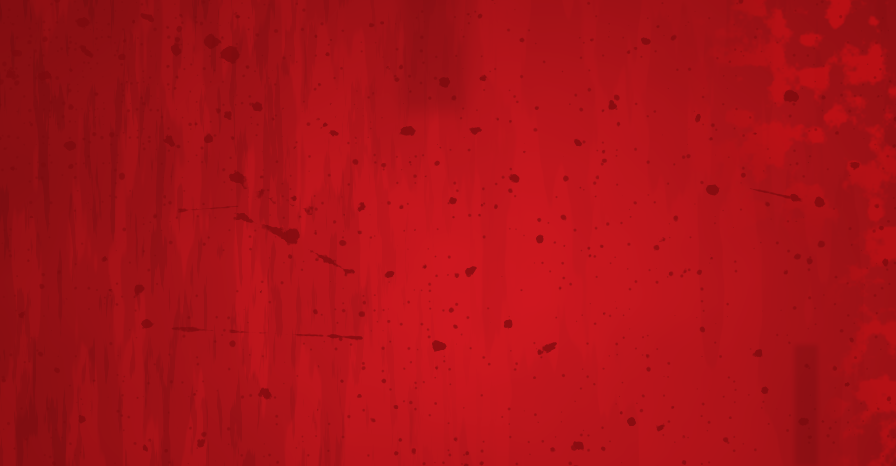
Write a WebGL 2 fragment shader that draws this texture.

```glsl
#version 300 es
precision highp float;

uniform vec2 u_resolution;
out vec4 outColor;

const vec3 BRIGHT_RED = vec3(0.80, 0.09, 0.12);
const vec3 DEEP_RED = vec3(0.55, 0.055, 0.07);
const vec3 CHIP_RED = vec3(0.48, 0.035, 0.05);
const vec3 RAW_RED = vec3(0.80, 0.06, 0.08);

// Larger chips: centre x, centre y, radius, in canvas heights
const vec3 CHIPS[15] = vec3[15](
    vec3(0.450, 0.910, 0.026), vec3(0.492, 0.882, 0.024), vec3(0.312, 0.962, 0.019),
    vec3(0.188, 0.887, 0.018), vec3(0.695, 0.732, 0.014), vec3(1.018, 0.720, 0.016),
    vec3(0.875, 0.718, 0.013), vec3(1.530, 0.593, 0.018), vec3(1.697, 0.795, 0.015),
    vec3(0.838, 0.412, 0.015), vec3(1.013, 0.422, 0.017), vec3(0.945, 0.258, 0.015),
    vec3(1.175, 0.255, 0.014), vec3(0.050, 0.325, 0.015), vec3(1.725, 0.095, 0.014));

// Scratches: start and end points
const vec4 SCRATCHES[7] = vec4[7](
    vec4(0.505, 0.620, 0.560, 0.580), vec4(0.560, 0.580, 0.660, 0.550),
    vec4(0.505, 0.540, 0.600, 0.500), vec4(0.600, 0.500, 0.750, 0.415),
    vec4(1.610, 0.595, 1.725, 0.570), vec4(0.370, 0.295, 0.775, 0.275),
    vec4(0.385, 0.548, 0.510, 0.557));
const float SCRATCH_WIDTHS[7] = float[7](0.016, 0.009, 0.015, 0.009, 0.003, 0.004, 0.003);

float hash(vec2 p) {
    vec3 h = fract(p.xyx * 0.1031);
    h += dot(h, h.yzx + 33.33);
    return fract((h.x + h.y) * h.z);
}

float noise(vec2 p) {
    vec2 i = floor(p), f = fract(p);
    f = f * f * (3.0 - 2.0 * f);
    return mix(mix(hash(i), hash(i + vec2(1, 0)), f.x),
               mix(hash(i + vec2(0, 1)), hash(i + vec2(1, 1)), f.x), f.y);
}

float fbm(vec2 p) {
    float sum = 0.0, gain = 0.533;
    for (int i = 0; i < 4; i++) {
        sum += gain * noise(p);
        p = p * 2.03 + 17.3;
        gain *= 0.5;
    }
    return sum;
}

float segment(vec2 p, vec2 a, vec2 b) {
    vec2 ab = b - a;
    return length(p - a - ab * clamp(dot(p - a, ab) / dot(ab, ab), 0.0, 1.0));
}

float cover(float dist, float soft) {
    return 1.0 - smoothstep(-soft, soft, dist);
}

float softBox(vec2 p, vec2 centre, vec2 halfSize, float soft) {
    vec2 e = 1.0 - smoothstep(halfSize - soft, halfSize + soft, abs(p - centre));
    return e.x * e.y;
}

// One jittered speck per cell; density is the chance that it exists
float specks(vec2 p, float scale, float density, float size, float rough, float soft) {
    vec2 cell = floor(p * scale);
    vec2 spot = 0.25 + 0.5 * vec2(hash(cell + 3.7), hash(cell + 41.2));
    float radius = size * (0.35 + 0.65 * hash(cell + 87.1));
    float dist = (length(fract(p * scale) - spot) - radius) / scale + rough;
    return cover(dist, soft) * step(hash(cell + 9.4), density);
}

void main() {
    vec2 uv = gl_FragCoord.xy / u_resolution;
    vec2 p = vec2(uv.x * u_resolution.x / u_resolution.y, uv.y);
    float soft = 0.9 / u_resolution.y;

    // Off-centre glow
    float glowDist = length((uv - vec2(0.53, 0.38)) * vec2(1.0, 0.62));
    vec3 color = mix(BRIGHT_RED, DEEP_RED, smoothstep(0.0, 0.70, glowDist));

    // Vertical stains and broad mottling
    float stain = fbm(vec2(p.x * 17.0, p.y * 2.6));
    float fine = fbm(vec2(p.x * 70.0, p.y * 9.0) + 5.0);
    float leftSide = 1.0 - smoothstep(0.25, 0.62, uv.x);
    color *= 1.0 - 0.07 * smoothstep(0.50, 0.56, stain) * (0.45 + 0.55 * leftSide);
    color *= 1.0 - 0.08 * smoothstep(0.56, 0.66, fine) * leftSide;
    color *= 1.0 + 0.07 * (fbm(p * 5.0 + 2.0) - 0.5);
    float strips = softBox(p, vec2(0.93, 0.90), vec2(0.07, 0.14), 0.03)
                 + softBox(p, vec2(1.73, 0.13), vec2(0.025, 0.13), 0.01);
    color *= 1.0 - 0.10 * strips * smoothstep(0.32, 0.5, stain + 0.1 * fine);

    // Raw mottled patches along the right
    float grain = fbm(p * 24.0 + 11.0);
    float corner = smoothstep(0.74, 0.92, uv.x) * smoothstep(0.42, 0.75, uv.y);
    float edge = smoothstep(0.91, 0.98, uv.x) * (0.6 + 0.3 * fbm(p * 6.0));
    float raw = max(corner, edge) * smoothstep(0.43, 0.62, grain);
    color = mix(color, RAW_RED, 0.65 * raw);

    // Chips and scratches with ragged outlines
    float rough = 0.030 * (fbm(p * 42.0) - 0.46);
    float wear = 0.0;
    for (int i = 0; i < 15; i++) {
        float dist = length((p - CHIPS[i].xy) * vec2(0.9, 1.15)) - CHIPS[i].z * 0.72;
        wear = max(wear, cover(dist + rough, soft));
    }
    for (int i = 0; i < 7; i++) {
        float dist = segment(p, SCRATCHES[i].xy, SCRATCHES[i].zw) - SCRATCH_WIDTHS[i] * 0.6;
        float ragged = rough * min(1.0, SCRATCH_WIDTHS[i] * 110.0);
        wear = max(wear, cover(dist + ragged, soft) * smoothstep(0.34, 0.48, fbm(p * 30.0 + 8.0)));
    }

    // Scattered specks, denser toward the upper left
    float crowd = (1.0 - smoothstep(0.0, 0.45, uv.x)) * smoothstep(0.45, 0.95, uv.y);
    float density = 0.10 + 0.30 * crowd;
    wear = max(wear, specks(p, 15.0, density, 0.17, rough, soft));
    wear = max(wear, 0.85 * specks(p + 3.1, 34.0, density, 0.20, rough * 0.5, soft));
    wear = max(wear, 0.70 * specks(p + 7.6, 70.0, density, 0.22, rough * 0.2, soft));
    color = mix(color, CHIP_RED, 0.72 * wear);

    outColor = vec4(color, 1.0);
}
```
